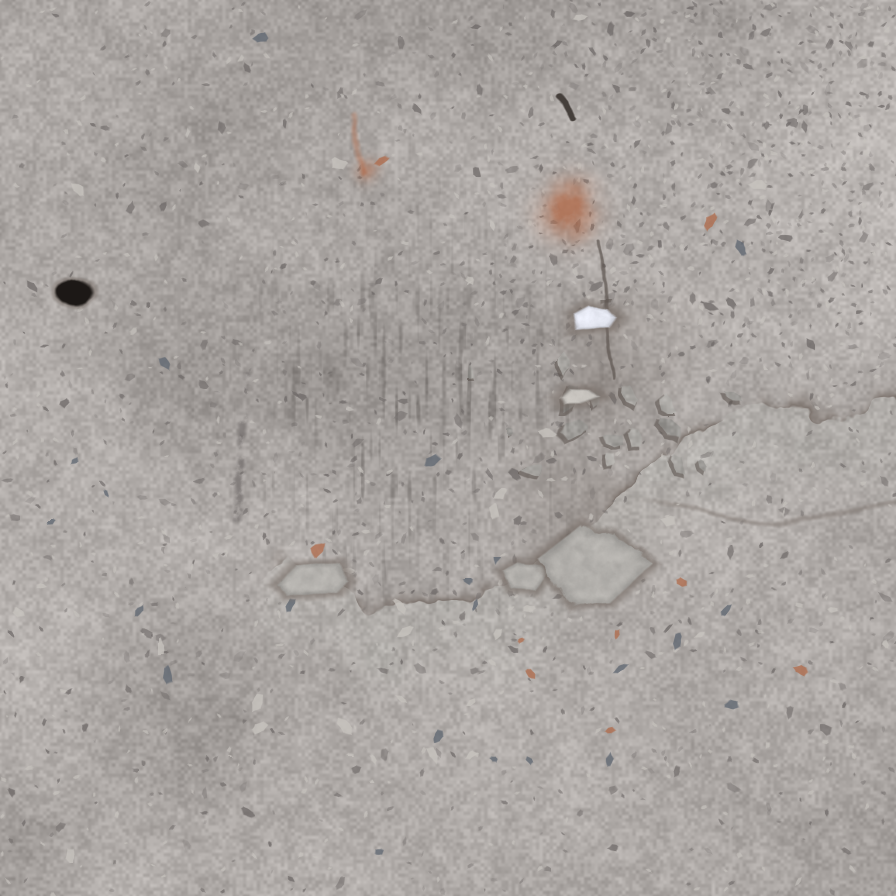
Reproduce this texture procedurally as a Shadertoy shader.

```glsl
// Worn, dusty concrete with a broken slab edge, rubble, pits, rust and a drain hole.
const vec3 CONCRETE = vec3(0.672, 0.653, 0.641);
const vec3 SLAB = vec3(0.69, 0.68, 0.664);
const vec3 PIT = vec3(0.43, 0.41, 0.405);
const vec3 GRIT = vec3(0.78, 0.765, 0.745);
const vec3 SOIL = vec3(0.45, 0.41, 0.385);
const vec3 RUST = vec3(0.69, 0.43, 0.31);
const vec3 SLATE = vec3(0.38, 0.41, 0.45);
const vec3 PAPER = vec3(0.88, 0.89, 0.93);
const vec3 HOLE = vec3(0.11, 0.095, 0.085);
const float SOFT = 0.0012;  // edge softness
const float MOTTLE = 0.16;  // broad tone variation
const float GRAIN = 0.105;  // fine tone variation
const float TAU = 6.2831853;

float hash(vec2 p) {
  vec3 q = fract(p.xyx * 0.1031);
  q += dot(q, q.yzx + 33.33);
  return fract((q.x + q.y) * q.z);
}

float noise(vec2 p) {
  vec2 i = floor(p), f = fract(p);
  f = f * f * (3.0 - 2.0 * f);
  return mix(mix(hash(i), hash(i + vec2(1, 0)), f.x),
             mix(hash(i + vec2(0, 1)), hash(i + 1.0), f.x), f.y);
}

float fbm(vec2 p) {
  float sum = 0.0, amp = 0.52;
  for (int i = 0; i < 5; i++) {
    sum += amp * noise(p);
    p = mat2(1.6, 1.2, -1.2, 1.6) * p + 7.3;
    amp *= 0.5;
  }
  return sum;
}

float fill(float d) { return smoothstep(SOFT, -SOFT, d); }

float zone(vec2 p, vec2 centre, vec2 radius) {
  vec2 q = (p - centre) / radius;
  return exp(-dot(q, q));
}

float segment(vec2 p, vec2 a, vec2 b) {
  vec2 d = b - a;
  return length(p - a - d * clamp(dot(p - a, d) / dot(d, d), 0.0, 1.0));
}

// Irregular convex polygon of about unit radius
float shard(vec2 q, float seed) {
  float d = -9.0;
  for (float k = 0.0; k < 6.0; k++) {
    float a = (k + 0.7 * hash(vec2(k, seed))) * TAU / 6.0;
    d = max(d, dot(q, vec2(cos(a), sin(a))) - 0.7 - 0.4 * hash(vec2(seed, k + 9.0)));
  }
  return d;
}

// Scattered shards: coverage and a random value for each
vec2 scatter(vec2 p, float cells, float radius, float amount) {
  vec2 id = floor(p * cells) + cells;
  vec2 jitter = vec2(hash(id), hash(id + 31.7)) - 0.5;
  vec2 q = (fract(p * cells) - 0.5 - 0.5 * jitter) / cells;
  float a = TAU * hash(id + 57.1), size = radius * mix(0.4, 1.0, hash(id + 83.9));
  q = mat2(cos(a), sin(a), -sin(a), cos(a)) * q * vec2(0.85, 1.5);
  float d = shard(q / size, hash(id + 11.3) * 91.0) * size;
  return vec2(fill(d) * step(hash(id + 19.9), amount), hash(id + 71.3));
}

// One shaded stone with a soft contact shadow
void stone(inout vec3 col, vec2 p, vec2 centre, vec2 radius, vec3 tint) {
  float size = min(radius.x, radius.y);
  float d = shard((p - centre) / radius + 0.25 * (fbm(p * 60.0) - 0.5), centre.x * 40.0) * size;
  col = mix(col, SOIL, 0.6 * smoothstep(0.01, 0.0, d));
  float light = 0.9 + 0.12 * smoothstep(0.0, -0.25 * size, d) + 0.18 * (fbm(p * 90.0) - 0.5);
  col = mix(col, tint * light, fill(d));
}

void mainImage(out vec4 fragColor, in vec2 fragCoord) {
  vec2 p = fragCoord / iResolution.xy;
  vec2 w = p + 0.012 * (vec2(fbm(p * 25.0), fbm(p * 25.0 + 40.0)) - 0.5);
  float rough = smoothstep(0.45, 0.85, p.x) * smoothstep(0.52, 0.68, p.y);
  float worn = zone(p, vec2(0.47, 0.54), vec2(0.2));

  // Dusty ground, vertical scuffs and soil
  float tone = MOTTLE * (fbm(p * 5.0) - 0.5) + GRAIN * (noise(p * 260.0) - 0.5);
  tone += 0.055 * (noise(p * 65.0) - 0.5) + rough * (0.05 * fbm(p * 38.0) - 0.005);
  float scuff = smoothstep(0.6, 0.9, 0.7 * noise(p * vec2(210, 24)) + 0.4 * fbm(p * 22.0));
  tone -= worn * (0.03 + 0.13 * scuff);
  vec3 col = CONCRETE + tone;
  float soil = zone(p, vec2(0.66, 0.44), vec2(0.08)) + zone(p, vec2(0.7, 0.6), vec2(0.07));
  col = mix(col, SOIL, 0.5 * soil * fbm(p * 18.0));

  // Broken slab edge, fragments and seam
  float edge = mix(0.325, 0.545, smoothstep(0.52, 0.86, p.x)) + 0.05 * smoothstep(0.42, 0.3, p.x);
  float above = p.y - edge - 0.07 * (fbm(p * 14.0) - 0.5), extent = smoothstep(0.28, 0.32, p.x);
  float rim = fill(above) * extent * smoothstep(-0.13, 0.0, above);
  col = mix(col, SLAB + tone, 0.6 * rim);
  vec2 plate = scatter(w, 13.0, 0.034, 0.65);
  col = mix(col, SLAB + tone + 0.05 * (plate.y - 0.4), 0.7 * plate.x * rim);
  float lip = exp(-max(above, 0.0) / 0.007) * (1.0 - fill(above)) * extent;
  col = mix(col, SOIL, 0.9 * lip * smoothstep(0.35, 0.62, fbm(p * 20.0)));
  float seam = abs(w.y - 0.428 - 0.012 * sin(p.x * 20.0));
  col = mix(col, SOIL, 0.4 * smoothstep(0.005, 0.0, seam) * smoothstep(0.7, 0.76, p.x));

  // Pits, grit, chips and pebbles
  for (float i = 0.0; i < 2.0; i++) {
    vec2 pit = scatter(w + 0.37 * i, 90.0 - 44.0 * i, 0.0034 + 0.003 * i, 0.08 + 0.27 * rough + 0.1 * worn);
    col = mix(col, PIT, pit.x * (0.2 + 0.6 * pit.y));
  }
  col = mix(col, GRIT, 0.7 * scatter(w + 0.71, 72.0, 0.0034, 0.08 + 0.12 * rough).x);
  vec2 chip = scatter(w + 0.13, 30.0, 0.009, 0.03 + 0.42 * zone(p, vec2(0.53, 0.27), vec2(0.26, 0.12)));
  col = mix(col, chip.y < 0.55 ? GRIT : chip.y < 0.85 ? SLATE : RUST, 0.8 * chip.x);
  float heap = 0.85 * zone(p, vec2(0.69, 0.55), vec2(0.09));
  col = mix(col, SOIL * 0.8, 0.6 * scatter(w + 0.003, 26.0, 0.016, heap).x);
  vec2 pebble = scatter(w, 26.0, 0.014, heap);
  col = mix(col, SLAB * (0.8 + 0.25 * pebble.y) + tone, pebble.x);

  // Rust, crack, dark streak and twig
  float stain = zone(w, vec2(0.635, 0.765), vec2(0.028)) + 0.7 * zone(w, vec2(0.412, 0.81), vec2(0.011));
  stain += 0.5 * smoothstep(0.006, 0.0, segment(w, vec2(0.392, 0.87), vec2(0.408, 0.81)));
  col = mix(col, RUST, min(stain * (0.3 + 1.1 * fbm(p * 45.0)), 0.85));
  col = mix(col, SOIL * 0.8, 0.7 * fill(segment(w, vec2(0.67, 0.73), vec2(0.686, 0.58)) - 0.0018));
  float streak = smoothstep(0.008, 0.001, segment(w, vec2(0.263, 0.42), vec2(0.276, 0.58)));
  col = mix(col, PIT, 0.65 * streak * smoothstep(0.38, 0.62, fbm(p * 50.0)));
  col = mix(col, SOIL * 0.6, fill(segment(w, vec2(0.626, 0.895), vec2(0.642, 0.868)) - 0.003));

  // Stones, paper scrap and drain hole
  stone(col, p, vec2(0.35, 0.353), vec2(0.036, 0.022), SLAB);
  stone(col, p, vec2(0.585, 0.356), vec2(0.023, 0.017), SLAB);
  stone(col, p, vec2(0.655, 0.368), vec2(0.056, 0.04), SLAB);
  stone(col, p, vec2(0.643, 0.557), vec2(0.021, 0.009), GRIT);
  stone(col, p, vec2(0.663, 0.647), vec2(0.026, 0.013), PAPER);
  float hole = 0.016 * (length((w - vec2(0.084, 0.674)) / vec2(0.022, 0.0145)) - 1.0);
  col = mix(col, SOIL, 0.5 * smoothstep(0.005, 0.0, hole));
  col = mix(col, HOLE, smoothstep(0.001, -0.003, hole));
  fragColor = vec4(clamp(col, 0.0, 1.0), 1.0);
}
```
